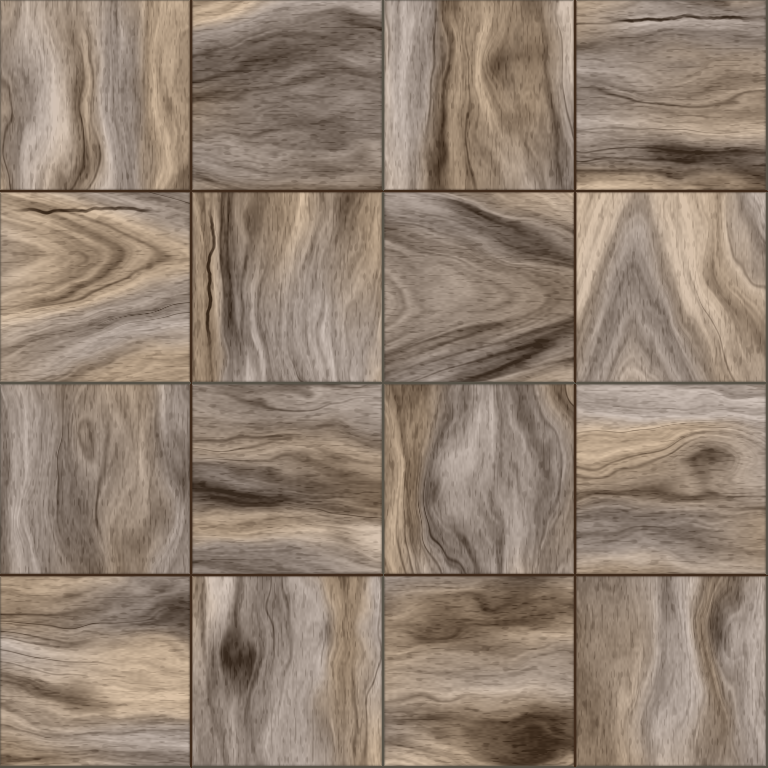
Write a three.js fragment shader that draws this texture.

```glsl
// Checkerboard of square wood tiles whose grain turns by 90 degrees from tile to tile.
// Each tile bends a coordinate across its grain, straight or arched, and reads
// layered noise along it for bands, veins, fibres and pores; thin joints lie on top.

#define TILES 4.0
#define JOINT_SHIFT vec2(0.0012, -0.0012)
#define JOINT_HALF 0.0068
#define JOINT_SOFT 0.004
#define BASE_TONE 0.70
#define BAND_CONTRAST 1.1
#define VEIN_DEPTH 0.34
#define PORE_DEPTH 0.17
#define ARCH_SHARE 0.45
#define KNOT_SHARE 0.35
#define CRACK_SHARE 0.25

varying vec2 vUv;

const vec3 DARK_WOOD = vec3(0.31, 0.25, 0.20);
const vec3 PALE_WOOD = vec3(0.77, 0.70, 0.635);
const vec3 BROWN_JOINT = vec3(0.25, 0.17, 0.11);
const vec3 GREY_JOINT = vec3(0.34, 0.32, 0.28);

float hash(vec2 p) {
  vec3 a = fract(p.xyx * 0.1031);
  a += dot(a, a.yzx + 33.33);
  return fract((a.x + a.y) * a.z);
}

float noise(vec2 p) {
  vec2 i = floor(p);
  vec2 f = fract(p);
  f = f * f * (3.0 - 2.0 * f);
  return mix(mix(hash(i), hash(i + vec2(1.0, 0.0)), f.x),
             mix(hash(i + vec2(0.0, 1.0)), hash(i + 1.0), f.x), f.y);
}

float fbm(vec2 p) {
  float sum = 0.0;
  float amp = 0.533;
  for (int i = 0; i < 4; i++) {
    sum += amp * noise(p);
    p = p * 2.03 + 17.7;
    amp *= 0.5;
  }
  return sum;
}

// q.x runs across the grain, q.y along it, both 0 to 1 in a tile
vec3 wood(vec2 q, vec2 id) {
  vec2 pick = vec2(hash(id + 11.3), hash(id + 47.9));
  vec2 spot = vec2(hash(id + 71.1), hash(id + 93.7));
  vec2 seed = 20.0 + 60.0 * vec2(hash(id + 5.2), hash(id + 29.6));
  q = mix(q, 1.0 - q, step(0.5, spot.yx));

  // grain coordinate: wavy stripes, or nested arches
  float bend = fbm(q * vec2(2.2, 1.0) + seed) - 0.5;
  float ring = q.x + 0.5 * bend;
  float side = q.x - mix(0.3, 0.7, spot.x) + 0.15 * bend;
  float arch = 1.3 * sqrt(side * side + 0.008) + 0.42 * q.y + 0.3 * bend;
  ring = mix(ring, arch, step(pick.x, ARCH_SHARE));

  // a knot pushes the grain aside
  vec2 toKnot = (q - mix(vec2(0.25), vec2(0.75), spot)) * vec2(1.0, 0.55);
  toKnot += 0.04 * (noise(q * 9.0 + seed) - 0.5);
  float knotDist = dot(toKnot, toKnot);
  float hasKnot = step(pick.y, KNOT_SHARE);
  ring += hasKnot * 0.13 * exp(-60.0 * knotDist);

  // broad to fine layers of tone
  float bands = fbm(vec2(ring * 7.0, q.y * 0.6) + seed);
  float streaks = fbm(vec2(ring * 24.0, q.y * 1.2) + seed.yx);
  float fibre = noise(vec2(ring * 70.0, q.y * 8.0) + seed);
  float speckle = noise(q * vec2(120.0, 45.0) + seed);
  float pores = smoothstep(0.66, 0.9, noise(vec2(q.x * 100.0 + ring * 15.0, q.y * 20.0) + seed));
  float contour = abs(noise(vec2(ring * 13.0, q.y * 0.7) + seed + 7.0) - 0.5);
  float vein = (1.0 - smoothstep(0.0, 0.11, contour))
             * smoothstep(0.35, 0.7, noise(q * vec2(3.0, 1.5) + seed.yx));
  float smudge = smoothstep(0.56, 0.82, fbm(vec2(ring * 4.0, q.y * 1.4) + seed + 31.0));

  float tone = BASE_TONE + 0.10 * (pick.y - 0.5);
  tone += BAND_CONTRAST * (bands - 0.5) + 0.5 * (streaks - 0.5);
  tone += 0.2 * (fibre - 0.5) + 0.16 * (speckle - 0.5);
  tone -= VEIN_DEPTH * vein + PORE_DEPTH * pores + 0.42 * smudge;
  tone -= hasKnot * 0.4 * exp(-500.0 * knotDist);

  // a jagged crack with a pale rim near one edge
  float path = 0.07 + 0.06 * fbm(vec2(q.y * 7.0, 3.0) + seed);
  float off = q.x - path;
  float span = smoothstep(0.05, 0.2, q.y) * (1.0 - smoothstep(0.65, 0.9, q.y));
  float crack = step(1.0 - CRACK_SHARE, pick.y) * span;
  tone += crack * 0.18 * smoothstep(0.0, 0.015, off) * (1.0 - smoothstep(0.03, 0.08, off));
  tone -= crack * 0.65 * (1.0 - smoothstep(0.003, 0.013, abs(off)));

  // warm and cool stains follow the grain
  float stain = smoothstep(0.2, 0.8, noise(vec2(ring * 4.0, q.y * 0.8) + seed + 53.0));
  vec3 tint = mix(vec3(1.03, 1.0, 0.94), vec3(0.98, 1.0, 1.04), stain);
  return mix(DARK_WOOD, PALE_WOOD, clamp(tone, -0.2, 1.12)) * tint;
}

void main() {
  vec2 cell = (vUv + JOINT_SHIFT) * TILES;
  vec2 id = floor(cell);
  vec2 p = fract(cell);
  float upright = mod(id.x + id.y, 2.0);
  vec3 color = wood(mix(p.yx, p, upright), id);

  // joints alternate between brown and grey
  vec2 edge = 0.5 - abs(p - 0.5);
  float gap = min(edge.x, edge.y);
  float lineIndex = floor((edge.x < edge.y ? cell.x : cell.y) + 0.5);
  vec3 jointColor = mix(GREY_JOINT, BROWN_JOINT, mod(lineIndex, 2.0));
  color *= 1.0 - 0.12 * (1.0 - smoothstep(JOINT_HALF, JOINT_HALF * 3.0, gap));
  float joint = 1.0 - smoothstep(JOINT_HALF - JOINT_SOFT, JOINT_HALF + JOINT_SOFT, gap);
  gl_FragColor = vec4(mix(color, jointColor, joint), 1.0);
}
```
